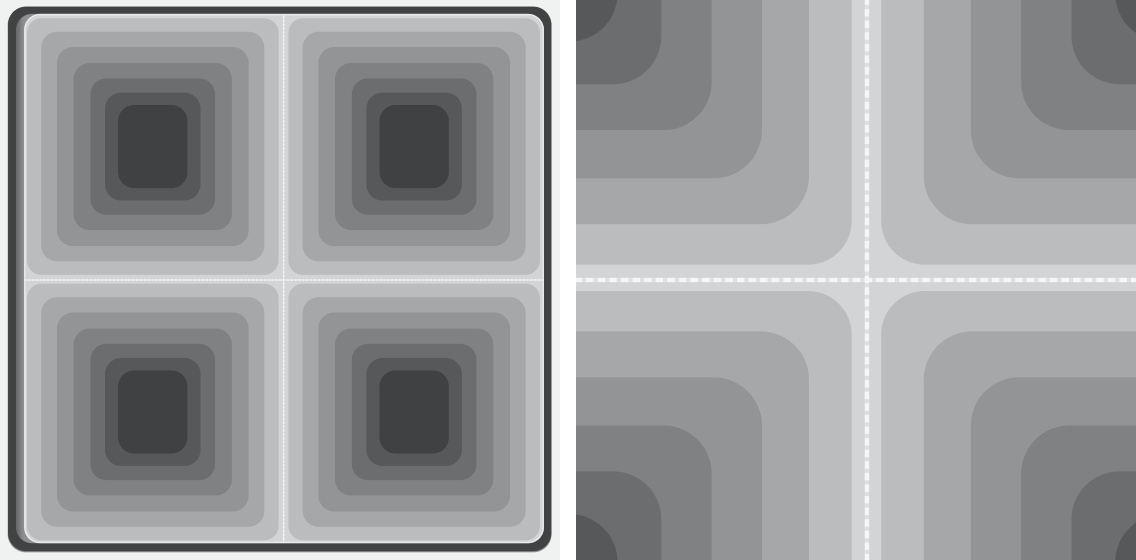
Left, the full canvas; right, a detail of the centre.
This pattern is drawn by a Shadertoy shader. Its source:

```glsl
const float UNITS = 768.0;                 // design units across the canvas
const int RINGS = 7;
const vec2 PITCH = vec2(358.5, 364.0);
const vec2 FIRST_TILE = vec2(209.5, 203.0);
const vec2 SEAM = vec2(389.0, 384.0);

const vec3 PAPER = vec3(0.942, 0.950, 0.948);
const vec3 FRAME = vec3(0.255, 0.258, 0.262);
const vec3 PANEL = vec3(0.825, 0.832, 0.838);
const vec3 STITCH = vec3(0.965);

// Half sizes from the outermost ring to the core
const vec2 RING_SIZE[RINGS] = vec2[](
    vec2(172.5, 176.0), vec2(153.0, 157.5), vec2(131.5, 136.5),
    vec2(108.5, 114.5), vec2(85.5, 93.5), vec2(65.5, 74.0), vec2(47.5, 57.0));
const float RING_GREY[RINGS] = float[](0.738, 0.655, 0.580, 0.505, 0.428, 0.345, 0.252);

float roundedBox(vec2 p, vec2 halfSize, float radius) {
    vec2 q = abs(p) - halfSize + radius;
    return length(max(q, 0.0)) + min(max(q.x, q.y), 0.0) - radius;
}

float coverage(float dist, float pixel) {
    return clamp(0.5 - dist / pixel, 0.0, 1.0);
}

vec3 coolGrey(float value) {
    return value + vec3(-0.003, 0.001, 0.008);
}

// Nested rounded rectangles, painted from the outside in
vec3 paintRings(vec3 color, vec2 p, float pixel) {
    for (int i = 0; i < RINGS; i++) {
        float radius = i == 0 ? 20.0 : 22.0;
        float dist = roundedBox(p, RING_SIZE[i], radius);
        color = mix(color, coolGrey(RING_GREY[i]), coverage(dist, pixel));
    }
    return color;
}

// Dashed seam: along runs with the line, across is the offset from it
float stitch(float along, float across, float pixel) {
    const float period = 5.3;
    float dash = abs(fract(along / period) - 0.5) * period - 1.7;
    float line = coverage(abs(across) - 1.0, pixel);
    return line * mix(0.35, 1.0, coverage(dash, pixel));
}

void mainImage(out vec4 fragColor, in vec2 fragCoord) {
    vec2 p = fragCoord / iResolution.xy * UNITS;
    float pixel = UNITS / min(iResolution.x, iResolution.y);

    // Dark frame with a soft lower lip
    float lip = roundedBox(p - vec2(383.5, 384.5), vec2(373.0, 374.0), 25.0);
    float frame = roundedBox(p - vec2(383.5, 385.5), vec2(372.5, 373.5), 25.0);
    vec3 color = mix(PAPER, vec3(0.58), coverage(lip, pixel));
    color = mix(color, FRAME, coverage(frame, pixel));

    // Shaded strip on the left side
    float side = roundedBox(p - vec2(384.0, 386.0), vec2(362.0, 363.0), 22.0);
    vec3 sideColor = coolGrey(mix(0.42, 0.56, smoothstep(22.0, 34.0, p.x)));
    color = mix(color, sideColor, coverage(side, pixel));

    // Light panel with a bright rim
    float panel = roundedBox(p - vec2(389.5, 386.0), vec2(356.5, 363.0), 22.0);
    float panelMask = coverage(panel, pixel);
    vec3 face = mix(vec3(0.92), PANEL, coverage(panel + 2.0, pixel));

    // Two by two tiles
    vec2 cell = clamp(floor((p - FIRST_TILE) / PITCH + 0.5), 0.0, 1.0);
    face = paintRings(face, p - FIRST_TILE - cell * PITCH, pixel);

    // Crossing seams
    vec2 offset = p - SEAM;
    float seams = max(stitch(p.y, offset.x, pixel), stitch(p.x, offset.y, pixel));
    face = mix(face, STITCH, seams);

    fragColor = vec4(mix(color, face, panelMask), 1.0);
}
```
